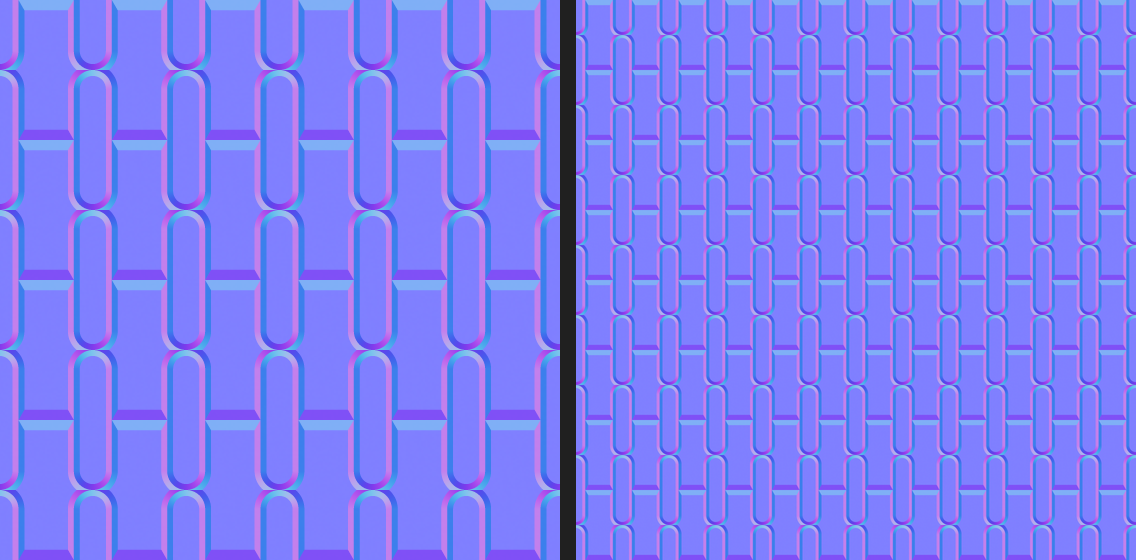
Left: one tile. Right: repeated 2 by 2.
This texture map is drawn by a WebGL 1 fragment shader. Its source:

```glsl
precision highp float;
// Tangent-space normal map of raised capsules in columns between bevelled bricks.

uniform vec2 u_resolution;

#define REPEATS vec2(6.0, 4.0)   // capsules across and down
#define COLUMN_SHIFT -0.0009     // sideways offset of the columns
#define CAPSULE_RADIUS 0.0339    // to the bottom of the groove around it
#define CAPSULE_BEVEL 0.0106     // width of each wall of that groove
#define BRICK_BEVEL 0.0184       // width of each wall of the flat joint
#define CAPSULE_SLOPE 0.62
#define BRICK_SLOPE 0.40
#define GRAIN 0.008              // faint roughness of the normals
#define GRAIN_CELLS 256.0
#define SAMPLES 4                // antialiasing samples per axis

float hash(vec2 p) {
  return fract(sin(dot(p, vec2(127.1, 311.7))) * 43758.5453);
}

// Smooth value noise that wraps at the canvas edges.
float wrappedNoise(vec2 uv) {
  vec2 p = uv * GRAIN_CELLS;
  vec2 i = floor(p);
  vec2 f = fract(p);
  f = f * f * (3.0 - 2.0 * f);
  vec2 a = mod(i, GRAIN_CELLS);
  vec2 b = mod(i + 1.0, GRAIN_CELLS);
  return mix(mix(hash(a), hash(vec2(b.x, a.y)), f.x),
             mix(hash(vec2(a.x, b.y)), hash(b), f.x), f.y);
}

// Downhill slope of the relief, the xy part of the unnormalized normal.
vec2 reliefSlope(vec2 uv) {
  vec2 cell = 1.0 / REPEATS;
  vec2 p = uv - vec2(COLUMN_SHIFT, 0.0);
  p -= cell * floor(p / cell + 0.5);

  // Signed distance to the capsule outline and its outward direction
  float halfSpine = 0.5 * cell.y - CAPSULE_RADIUS;
  vec2 fromSpine = p - vec2(0.0, clamp(p.y, -halfSpine, halfSpine));
  float spineDistance = length(fromSpine);
  float outline = spineDistance - CAPSULE_RADIUS;
  vec2 outward = fromSpine / max(spineDistance, 1e-5);

  // The lower of the two bevels wins, which mitres the joint ends
  float capsuleHeight = abs(outline) / CAPSULE_BEVEL;
  float jointHeight = abs(p.y) / BRICK_BEVEL;
  bool onBrick = outline > 0.0;
  if (onBrick && jointHeight < min(capsuleHeight, 1.0)) {
    return vec2(0.0, p.y < 0.0 ? BRICK_SLOPE : -BRICK_SLOPE);
  }
  if (capsuleHeight < 1.0) {
    return outward * (onBrick ? -CAPSULE_SLOPE : CAPSULE_SLOPE);
  }
  return vec2(0.0);
}

void main() {
  vec2 uv = gl_FragCoord.xy / u_resolution;
  vec2 grain = GRAIN * (vec2(wrappedNoise(uv), wrappedNoise(uv + 0.5)) - 0.5);

  // Average the encoded normals over the pixel
  vec3 color = vec3(0.0);
  for (int j = 0; j < SAMPLES; j++) {
    for (int i = 0; i < SAMPLES; i++) {
      vec2 offset = (vec2(float(i), float(j)) + 0.5) / float(SAMPLES) - 0.5;
      vec2 slope = reliefSlope(uv + offset / u_resolution);
      color += normalize(vec3(slope + grain, 1.0)) * 0.5 + 0.5;
    }
  }
  gl_FragColor = vec4(color / float(SAMPLES * SAMPLES), 1.0);
}
```
